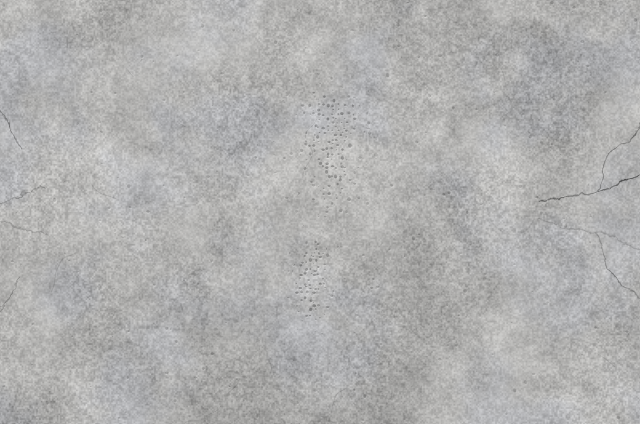
Give the GLSL for this texture, as a Shadertoy shader.

```glsl
float hash(vec2 p) {
    vec3 q = fract(p.xyx * vec3(0.1031, 0.1030, 0.0973));
    q += dot(q, q.yzx + 33.33);
    return fract((q.x + q.y) * q.z);
}

vec2 hash2(vec2 p) {
    return vec2(hash(p + 17.3), hash(p + 71.9));
}

float noise(vec2 p) {
    vec2 i = floor(p), f = fract(p);
    f = f * f * (3.0 - 2.0 * f);
    return mix(mix(hash(i), hash(i + vec2(1, 0)), f.x),
               mix(hash(i + vec2(0, 1)), hash(i + vec2(1, 1)), f.x), f.y);
}

float fbm(vec2 p, float gain) {
    float sum = 0.0, total = 0.0, amp = 1.0;
    for (int i = 0; i < 5; i++) {
        sum += amp * noise(p);
        total += amp;
        amp *= gain;
        p = mat2(1.6, 1.2, -1.2, 1.6) * p + 19.7;
    }
    return sum / total;
}

// Soft-edged elliptical patch
float patchMask(vec2 p, vec2 centre, vec2 radius) {
    return 1.0 - smoothstep(0.35, 1.25, length((p - centre) / radius));
}

// Thin line between two points
float crack(vec2 p, vec2 a, vec2 b, float width, float px) {
    vec2 ab = b - a;
    float t = clamp(dot(p - a, ab) / dot(ab, ab), 0.0, 1.0);
    return 1.0 - smoothstep(0.0, width + px, length(p - a - ab * t));
}

// Small irregular holes, kept with the given density
float pits(vec2 p, float scale, float density, float px) {
    vec2 g = p * scale, cell = floor(g);
    float cover = 0.0;
    for (int y = -1; y <= 1; y++)
    for (int x = -1; x <= 1; x++) {
        vec2 id = cell + vec2(x, y);
        vec2 d = g - id - 0.15 - 0.7 * hash2(id);
        d.y *= 0.8 + 0.8 * hash(id + 5.0);
        float radius = mix(0.12, 0.42, hash(id + 9.0));
        float hole = 1.0 - smoothstep(radius - 0.15, radius + px * scale * 0.6, length(d));
        cover = max(cover, hole * step(hash(id + 31.0), density));
    }
    return cover;
}

// Branching cracks, mirrored about the middle height
float sideCracks(vec2 p, float aspect, float px) {
    vec2 wobble = vec2(fbm(p * 18.0, 0.6), fbm(p * 18.0 + 40.0, 0.6)) - 0.5;
    vec2 q = vec2(p.x, 0.5 + abs(p.y - 0.5)) + 0.035 * wobble;
    vec2 r = vec2(aspect - q.x, q.y);
    vec2 fork = vec2(0.10, 0.545), bend = vec2(0.07, 0.64);
    float main = crack(r, vec2(0.24, 0.52), fork, 0.0012, px);
    main = max(main, crack(r, fork, vec2(-0.02, 0.60), 0.0009, px));
    float side = crack(r, fork, bend, 0.0004, px);
    side = max(side, crack(r, bend, vec2(-0.02, 0.73), 0.0006, px));
    side = max(side, crack(q, vec2(-0.02, 0.75), vec2(0.053, 0.65), 0.0006, px));
    side = max(side, 0.7 * crack(q, vec2(-0.02, 0.52), vec2(0.11, 0.553), 0.0004, px));
    float upper = smoothstep(0.48, 0.52, p.y);
    return max(main * mix(0.35, 1.0, upper), side * mix(0.6, 0.75, upper));
}

// Faint short cracks scattered over the slab
float hairlines(vec2 p, float aspect, float px) {
    vec2 q = p + 0.03 * (vec2(noise(p * 22.0), noise(p * 22.0 + 60.0)) - 0.5);
    float cover = 0.0;
    for (int i = 0; i < 16; i++) {
        vec2 id = vec2(i, 3 * i + 7);
        vec2 start = hash2(id) * vec2(aspect, 1.0);
        float angle = 1.57 + 2.2 * (hash(id + 4.0) - 0.5);
        vec2 span = vec2(cos(angle), sin(angle)) * mix(0.04, 0.15, hash(id + 8.0));
        cover = max(cover, crack(q, start, start + span, 0.0002, px));
    }
    return cover * smoothstep(0.3, 0.65, noise(p * 35.0));
}

void mainImage(out vec4 fragColor, in vec2 fragCoord) {
    float px = 1.0 / iResolution.y;
    float aspect = iResolution.x * px;
    vec2 p = fragCoord * px;

    // Broad clouds and smaller stains
    vec2 warp = vec2(noise(p * 6.0), noise(p * 6.0 + 30.0)) - 0.5;
    float clouds = fbm(p * 4.0 + warp * 0.8, 0.6) - 0.5;
    float stains = fbm(p * 15.0 + warp + 80.0, 0.65) - 0.5;
    float centreGlow = patchMask(p, vec2(0.5 * aspect, 0.5), vec2(0.5, 0.8));
    float tone = 0.698 + 0.23 * clouds + 0.15 * stains + 0.018 * (centreGlow - 0.4);

    // Sandy grain and dark specks
    float roughness = mix(0.7, 1.3, noise(p * 9.0 + 12.0));
    float grain = 0.62 * noise(p * 265.0) + 0.38 * noise(p.yx * 127.0 + 50.0) - 0.5;
    tone += 0.19 * roughness * grain;
    float wornArea = smoothstep(0.0, 0.16, -clouds - 0.5 * stains);
    tone -= 0.06 * wornArea * smoothstep(0.6, 0.9, noise(p * 170.0 + 25.0));

    // Pitted areas with lit lower rims
    vec2 m = p + 0.1 * warp + 0.08 * stains;
    float pitted = max(patchMask(m, vec2(0.51 * aspect, 0.65), vec2(0.085, 0.15)),
                       patchMask(m, vec2(0.475 * aspect, 0.32), vec2(0.07, 0.13)));
    float density = 0.015 + 0.6 * pitted;
    float holes = pits(p, 95.0, density, px);
    float rims = pits(p + vec2(-0.001, 0.003), 95.0, density, px);
    tone += 0.045 * rims * (1.0 - holes) - 0.17 * holes * (0.55 + 0.45 * pitted);

    // Cracks and a faint ring
    float ringDistance = abs(length(p - vec2(aspect - 0.295, 0.51) + 0.03 * warp) - 0.06);
    float ring = (1.0 - smoothstep(0.0, 0.001 + px, ringDistance)) * noise(p * 30.0);
    tone -= 0.3 * sideCracks(p, aspect, px) * mix(0.6, 1.1, noise(p * 50.0));
    tone -= 0.07 * hairlines(p, aspect, px) + 0.06 * ring;

    // Neutral cement with cool stains
    vec3 warmCement = vec3(1.003, 1.0, 0.99), coolCement = vec3(0.993, 0.998, 1.012);
    float coolness = smoothstep(0.45, 0.75, fbm(p * 7.0 + 140.0, 0.5));
    fragColor = vec4(clamp(tone * mix(warmCement, coolCement, coolness), 0.0, 1.0), 1.0);
}
```
